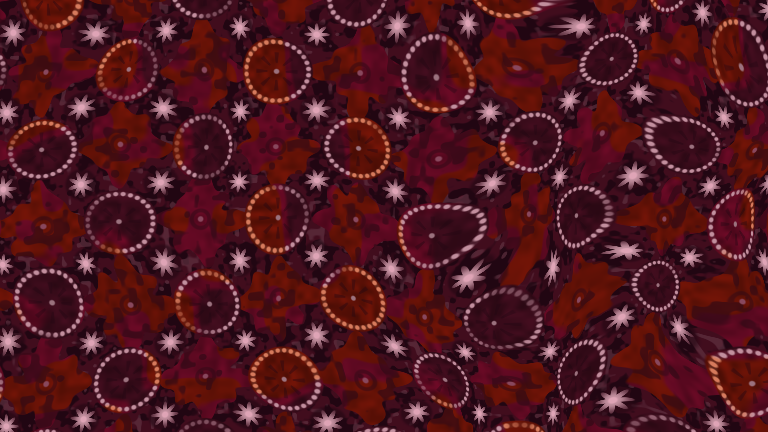
A WebGL 1 fragment shader for this pattern:

```glsl
precision highp float;
// Dark plum textile: a warped checkerboard of ragged red blossoms and beaded
// oval rings, with pale star florets on the cell corners. Value noise bends
// the grid, mixes rust with crimson and strews small leaves over the ground.

uniform vec2 u_resolution;

const float TAU = 6.2831853;
const vec3 PLUM = vec3(0.23, 0.045, 0.105);
const vec3 SHADE = vec3(0.13, 0.025, 0.07);
const vec3 CRIMSON = vec3(0.37, 0.035, 0.13);
const vec3 RUST = vec3(0.40, 0.07, 0.025);
const vec3 MAUVE = vec3(0.38, 0.20, 0.26);
const vec3 PINK = vec3(0.76, 0.56, 0.62);
const vec3 PEACH = vec3(0.84, 0.48, 0.36);

float hash(vec2 p) {
  vec3 q = fract(vec3(p.xyx) * 0.1031);
  q += dot(q, q.yzx + 33.33);
  return fract((q.x + q.y) * q.z);
}

float noise(vec2 p) {
  vec2 i = floor(p), f = fract(p);
  f = f * f * (3.0 - 2.0 * f);
  return mix(mix(hash(i), hash(i + vec2(1, 0)), f.x),
             mix(hash(i + vec2(0, 1)), hash(i + vec2(1, 1)), f.x), f.y);
}

// 1 inside (d < 0), 0 outside, with an edge of width w
float fill(float d, float w) {
  return 1.0 - smoothstep(-w, w, d);
}

// Bends the grid, more strongly on the right, where columns are squeezed
vec2 warp(vec2 p, float across) {
  float amount = mix(0.22, 0.65, smoothstep(0.4, 0.7, across));
  vec2 bend = vec2(noise(p * 0.8 + 40.0), noise(p * 0.75 + 71.0)) - 0.5;
  float squeeze = noise(vec2(p.x * 1.6, p.y * 0.5) + 90.0) - 0.5;
  return p + amount * (bend + vec2(0.5 * squeeze, 0.0));
}

// Ground with tiny dark leaves and a few dusty flecks
vec3 ground(vec2 p) {
  float leaf = noise(p * 11.0 + 5.0) * 0.65 + noise(p * 19.0) * 0.35;
  vec3 col = mix(PLUM * 1.1, SHADE, smoothstep(0.46, 0.60, leaf));
  float fleck = noise(p * 13.0 + 130.0);
  return mix(col, MAUVE, 0.65 * smoothstep(0.74, 0.88, fleck));
}

// Ragged eight-lobed blossom with dark seams and a small eye
vec3 blossom(vec3 col, vec2 c, vec2 p, float w) {
  float r = length(c), a = atan(c.y, c.x);
  float ragged = 0.22 * (noise(p * 5.0 + 17.0) - 0.5);
  float edge = 0.47 + 0.06 * cos(4.0 * a) + 0.06 * cos(8.0 * a) + ragged;
  float body = fill(r - edge, w);
  float hue = noise(p * 3.2 + 200.0) + 0.35 * (0.36 - r);
  vec3 petal = mix(CRIMSON, RUST, smoothstep(0.40, 0.50, hue));
  petal *= 0.82 + 0.32 * noise(p * 10.0 + 60.0);
  float seam = smoothstep(0.60, 0.74, noise(p * 9.0 + 31.0));
  seam = max(seam, fill(abs(r - 0.11) - 0.025, w) * 0.8);
  petal = mix(petal, PLUM * 0.8, 0.65 * seam);
  col = mix(col, petal, body);
  return mix(col, MAUVE * 1.4, fill(r - 0.035, w));
}

// Oval medallion edged by beads, its inside partly tinted
vec3 beadedRing(vec3 col, vec2 c, vec2 p, vec2 id, float w) {
  float stretch = 0.24 * (hash(id + 9.0) - 0.5);
  c *= vec2(1.0 + stretch, 1.0 - stretch);
  float r = length(c), a = atan(c.y, c.x);
  float radius = 0.385;

  float tint = noise(p * 1.5 + 310.0);
  float warm = smoothstep(0.60, 0.66, tint);
  vec3 inside = mix(PLUM, CRIMSON, smoothstep(0.47, 0.56, tint));
  inside = mix(inside, RUST, warm);
  inside *= 0.72 + 0.45 * noise(p * 11.0 + 44.0);
  float spokes = smoothstep(0.4, 0.9, cos(8.0 * a)) * fill(abs(r - 0.18) - 0.07, w);
  inside = mix(inside, SHADE, 0.4 * spokes);
  col = mix(col, inside, fill(r - radius - 0.05, w));

  float along = (fract(a / TAU * 28.0) - 0.5) * TAU * radius / 28.0;
  float bead = fill(length(vec2(along, r - radius)) - 0.029, w);
  float worn = 0.45 + 0.55 * smoothstep(0.18, 0.42, noise(p * 2.3 + 400.0));
  vec3 halo = mix(MAUVE, PEACH * 0.55, warm);
  col = mix(col, halo, 0.45 * worn * fill(abs(r - radius) - 0.028, w));
  col = mix(col, mix(PINK, PEACH, warm), bead * worn);
  return mix(col, PINK * 0.8, fill(r - 0.032, w));
}

// Pale floret with eight pointed petals
vec3 floret(vec3 col, vec2 c, vec2 id, float w) {
  float r = length(c), a = atan(c.y, c.x) + 2.0 * hash(id);
  float size = 0.105 + 0.025 * hash(id + 3.0);
  float star = fill(r - size * (1.0 + 0.38 * cos(8.0 * a)), w);
  col = mix(col, SHADE, 0.6 * fill(r - size * 1.65, 2.0 * w));
  col = mix(col, mix(PINK, MAUVE, smoothstep(0.04, 0.17, r)), star);
  return mix(col, PINK * 1.15, fill(r - 0.04, w));
}

void main() {
  float scale = 5.6 / u_resolution.y;
  vec2 p = gl_FragCoord.xy * scale - vec2(0.15, 0.18);
  p = warp(p, gl_FragCoord.x / u_resolution.x);
  float w = max(0.8 * scale, 0.012);

  vec2 id = floor(p), corner = floor(p + 0.5);
  vec3 col = ground(p);

  // Blossoms first, including lobes that reach over from neighbouring cells
  for (int j = -1; j <= 1; j++) {
    for (int i = -1; i <= 1; i++) {
      vec2 cell = id + vec2(float(i), float(j));
      if (mod(cell.x + cell.y, 2.0) < 0.5) col = blossom(col, p - cell - 0.5, p, w);
    }
  }
  if (mod(id.x + id.y, 2.0) > 0.5) col = beadedRing(col, p - id - 0.5, p, id, w);
  col = floret(col, p - corner, corner, w);
  gl_FragColor = vec4(col, 1.0);
}
```
